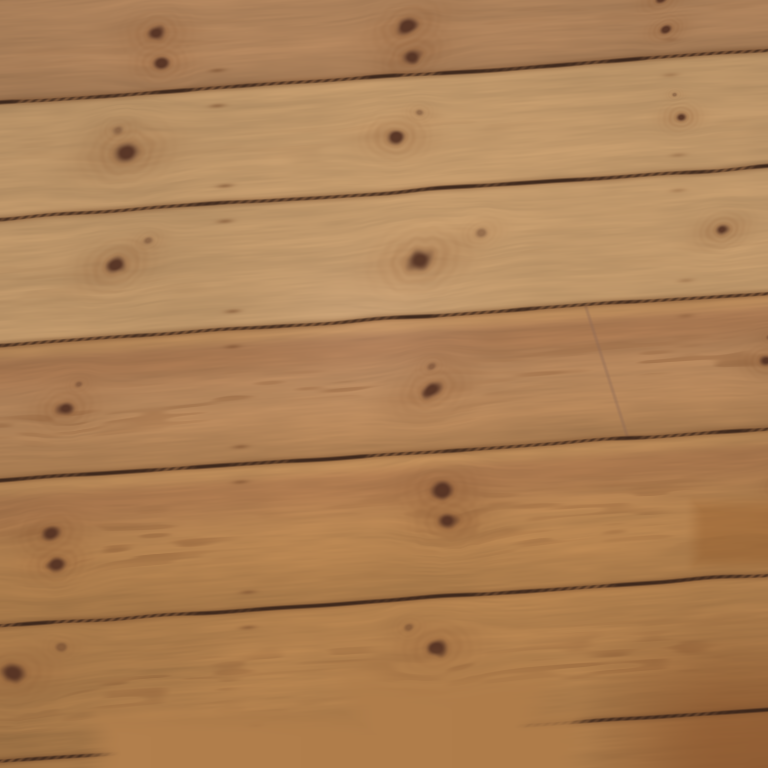
Give the GLSL for this texture, as a Shadertoy shader.

```glsl
// Tilted pine floorboards with knots, nail marks, thin rope-like seams and a blurred worn patch.

float hash(vec2 p) {
    vec3 q = fract(p.xyx * 0.1031);
    q += dot(q, q.yzx + 33.33);
    return fract((q.x + q.y) * q.z);
}

float noise(vec2 p) {
    vec2 i = floor(p), f = fract(p);
    f = f * f * (3.0 - 2.0 * f);
    return mix(mix(hash(i), hash(i + vec2(1, 0)), f.x),
               mix(hash(i + vec2(0, 1)), hash(i + vec2(1, 1)), f.x), f.y);
}

float fbm(vec2 p) {
    float sum = 0.0, amp = 0.5;
    for (int i = 0; i < 4; i++) {
        sum += amp * noise(p);
        p = p * 2.03 + 11.7;
        amp *= 0.5;
    }
    return sum;
}

// Depth of the n-th seam below the top; boards widen towards the viewer.
float seamDepth(float n) {
    return 0.134 + 0.1445 * n + 0.0065 * n * n - 0.028 * step(4.5, n);
}

float softBox(vec2 p, vec2 halfSize, float blur) {
    vec2 d = abs(p) - halfSize;
    return 1.0 - smoothstep(-blur, blur, length(max(d, 0.0)) + min(max(d.x, d.y), 0.0));
}

void mainImage(out vec4 fragColor, in vec2 fragCoord) {
    vec2 uv = fragCoord / iResolution.xy;
    float px = 1.0 / iResolution.y;
    vec2 pos = vec2(uv.x, 1.0 - uv.y + 0.068 * uv.x);   // along and across the boards

    // Seams, board index and the nail marks beside each seam
    float board = 0.0, gap = 1.0, seam = 0.0, nails = 0.0;
    for (int i = 0; i < 6; i++) {
        float n = float(i), d = pos.y - seamDepth(n);
        board += step(0.0, d);
        float bent = d + 0.003 * (noise(vec2(uv.x * 14.0, 3.0 + n * 5.0)) - 0.5);
        if (abs(bent) < abs(gap)) { gap = bent; seam = n; }
        vec2 nail = vec2(uv.x - 0.283 - 0.01 * n, abs(d) - 0.023);
        nails += exp(-dot(nail * nail, vec2(9e3, 1.2e5)));
        nail.x -= 0.59;
        nails += 0.6 * exp(-dot(nail * nail, vec2(9e3, 1.2e5))) * step(n, 2.5);
    }
    float top = seamDepth(board - 1.0), height = seamDepth(board) - top;
    float across = (pos.y - top) / height;

    // Knots: three drifting columns, each with a main knot and a companion
    float knot = 0.0, halo = 0.0, rings = 0.0, bend = 0.0;
    for (int i = 0; i < 6; i++) {
        float column = float(i / 2), second = float(i % 2);
        vec2 id = vec2(board * 3.0 + column, 7.0);
        float twin = step(mod(board, 4.0), 0.5);
        vec2 center = vec2(0.2 + 0.33 * column + 0.033 * board * (column - 1.0),
                           top + height * (0.3 + 0.35 * hash(id) - 0.06 * twin));
        center += vec2(0.04 * (hash(id + 3.1) - 0.5) + 0.035 * step(0.5, column) * step(2.5, board), 0.0);
        center += second * mix(vec2(0.14 * hash(id + 5.3) - 0.05, -0.03), vec2(0.007, 0.04), twin);
        float radius = mix(0.009, 0.014, hash(id + 8.7)) * (column > 1.5 ? 0.65 : 1.0);
        radius *= 1.0 - second * mix(0.5, 0.1, twin);
        float strength = 1.0 - second * (1.0 - twin) * 0.6;
        vec2 d = pos - center;
        d.y += 0.3 * d.x * (hash(id + 9.9) - 0.2);
        float e = length(d * vec2(0.8, 1.0)) / radius + 0.35 * (noise(pos * 85.0) - 0.5);
        knot = max(knot, strength * (1.0 - smoothstep(0.35, 1.2, e)));
        halo += strength * exp(-dot(d * d, vec2(0.05, 0.25)) / (radius * radius));
        rings += strength * (0.5 + 0.5 * sin(e * 7.0)) * exp(-e * e * 0.13);
        bend += d.y * exp(-e * e * 0.06) * 0.55;
    }

    // Board tone: two pale boards among warmer ones
    float pale = step(0.5, board) * step(board, 2.5);
    vec3 color = mix(vec3(0.71, 0.53, 0.37), vec3(0.715, 0.515, 0.31), smoothstep(0.45, 0.8, pos.y));
    color = mix(color, vec3(0.76, 0.6, 0.42), pale);
    float lower = step(2.5, board) * step(board, 4.5);
    color = mix(color, vec3(0.63, 0.43, 0.28), lower * 0.6 * exp(-pow((across - 0.2) / 0.17, 2.0)));
    color = mix(color, vec3(0.76, 0.57, 0.36), lower * 0.6 * (1.0 - smoothstep(0.05, 0.15, across)));
    color *= 1.0 - 0.07 * smoothstep(0.65, 1.0, across) * (1.0 - pale);

    // Grain bent around the knots, with dark streaks in the heart of each board
    vec2 grainPos = vec2(pos.x, pos.y - bend + 0.006 * noise(pos * vec2(6.0, 20.0)));
    float grain = fbm(grainPos * vec2(4.0, 75.0) + board * 17.0);
    float fine = noise(grainPos * vec2(25.0, 330.0));
    float streak = smoothstep(0.5, 0.85, noise(grainPos * vec2(20.0, 190.0) + board * 31.0));
    streak *= exp(-pow((across - 0.52) / 0.2, 2.0)) * mix(0.12, 0.65, step(2.5, board));
    streak *= smoothstep(0.25, 0.6, noise(pos * vec2(5.0, 25.0) + 4.0));
    color *= 1.0 + 0.12 * (grain - 0.48) + 0.04 * (fine - 0.5) + 0.12 * (fbm(uv * 5.0) - 0.47);
    color = mix(color, vec3(0.52, 0.33, 0.19), 0.55 * streak);

    // Sheen, darker corners, a stained square and a thin scratch
    vec2 sheen = (uv - vec2(0.48, 0.58)) / vec2(0.13, 0.09);
    color += vec3(0.04, 0.04, 0.045) * exp(-dot(sheen, sheen));
    color *= 1.0 - 0.17 * dot(uv - vec2(0.5, 0.58), uv - vec2(0.5, 0.58));
    color = mix(color, vec3(0.55, 0.34, 0.18), 0.75 * smoothstep(0.23, 0.03, uv.y) * smoothstep(0.72, 0.95, uv.x));
    color = mix(color, vec3(0.58, 0.36, 0.17), 0.45 * softBox(uv - vec2(0.96, 0.305), vec2(0.055, 0.04), 0.015));
    float scratch = abs(uv.x - 0.762 - 0.32 * (0.603 - uv.y));
    color = mix(color, vec3(0.55, 0.41, 0.33), 0.4 * step(2.5, board) * step(board, 3.5)
                * (1.0 - smoothstep(0.0, 0.003 + px, scratch)));

    // Knots and nail marks
    color = mix(color, vec3(0.55, 0.35, 0.2), min(0.28 * halo + 0.15 * rings, 0.6));
    color = mix(color, vec3(0.31, 0.18, 0.13), 0.88 * knot);
    color = mix(color, vec3(0.47, 0.3, 0.18), min(0.5 * nails, 0.6));

    // Seams: a soft shadow and a thin broken line of twisted strands
    float twist = 0.5 + 0.5 * sin(6.2832 * (uv.x * 84.0 + gap * 110.0));
    float frayed = smoothstep(0.2, 0.75, noise(vec2(uv.x * 22.0, seam * 7.3)));
    color = mix(color, vec3(0.44, 0.28, 0.16), 0.5 * exp(-gap * gap * 4e4));
    vec3 strand = mix(vec3(0.22, 0.14, 0.1), vec3(0.42, 0.28, 0.18), twist * frayed);
    float thickness = 0.0034 - 0.0008 * frayed + 0.5 * px;
    color = mix(color, strand, (0.92 - 0.2 * frayed) * (1.0 - smoothstep(0.0006, thickness, abs(gap))));

    // Blurred patch along the bottom edge
    float patchMask = max(softBox(uv - vec2(0.44, -0.02), vec2(0.31, 0.09), 0.03),
                          softBox(uv - vec2(0.58, 0.0), vec2(0.13, 0.12), 0.045));
    color = mix(color, vec3(0.7, 0.5, 0.3) - 0.02 * uv.x, patchMask);

    fragColor = vec4(color, 1.0);
}
```
